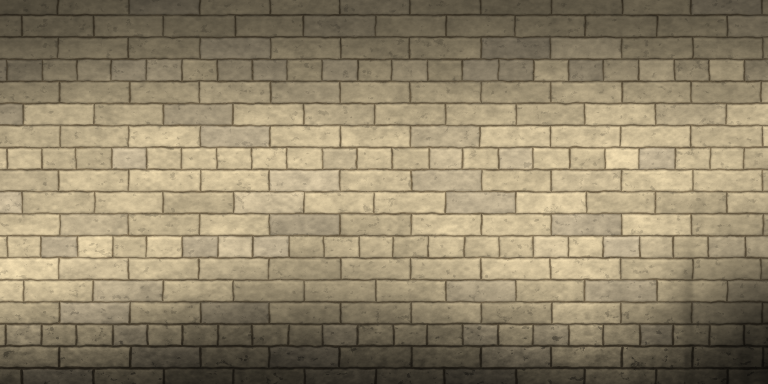
Give the GLSL for this texture, as a Shadertoy shader.

```glsl
// Old sandstone wall: three courses of long blocks, then one course of half blocks.
// Joints come from distances to jittered grid lines; value noise adds grain and stains,
// and a broad band of warm light fades to shade above and to soot below.

const float ROWS = 17.4;            // courses over the canvas height
const float ROW_SHIFT = 0.32;       // hidden part of the top course
const float BLOCK_LENGTH = 0.1831;  // long block, in canvas heights
const float JOINT_HALF = 0.0014;    // half width of a mortar joint
const float JOINT_SOFT = 0.0026;    // worn edge beside the joint
const float JOINT_JITTER = 0.035;   // sideways scatter of the upright joints
const float LINE_WOBBLE = 0.0050;   // unevenness of the block edges
const float BLOCK_VARIATION = 0.14; // brightness range between blocks
const float GRAIN = 0.24;           // strength of the fine surface noise
const vec3 STONE = vec3(1.0, 0.915, 0.735);
const vec3 GREY_STONE = vec3(0.93, 0.855, 0.71);
const vec3 MORTAR = vec3(0.55, 0.475, 0.35);

float hash(vec2 p) {
    return fract(sin(dot(p, vec2(127.1, 311.7))) * 43758.5453);
}

float noise(vec2 p) {
    vec2 i = floor(p), f = fract(p);
    f = f * f * (3.0 - 2.0 * f);
    return mix(mix(hash(i), hash(i + vec2(1, 0)), f.x),
               mix(hash(i + vec2(0, 1)), hash(i + vec2(1, 1)), f.x), f.y);
}

// Octaves are turned so that the lattice does not show
float fbm(vec2 p) {
    float sum = 0.0, weight = 0.5;
    for (int i = 0; i < 4; i++) {
        sum += weight * noise(p);
        p = mat2(1.6, 1.2, -1.2, 1.6) * p + 17.3;
        weight *= 0.5;
    }
    return sum / 0.9375;
}

// Soft spot of light or shade
float spot(vec2 p, vec2 center, vec2 size) {
    vec2 d = (p - center) / size;
    return exp(-dot(d, d));
}

// Block under p (y runs down): xy = its id, z = distance to the nearest joint,
// w = distance below its upper edge
vec4 blockAt(vec2 p) {
    float course = p.y * ROWS + ROW_SHIFT;
    float row = floor(course);
    float kind = mod(row, 4.0);
    bool halves = kind == 3.0;
    float len = halves ? 0.5 * BLOCK_LENGTH : BLOCK_LENGTH;
    float shift = halves ? 0.18 : (kind == 1.0 ? 0.33 : 0.84);

    float along = p.x / len - shift;
    float joint = floor(along + 0.5);
    float jointX = joint + (hash(vec2(joint, row + 40.0)) - 0.5) * JOINT_JITTER * BLOCK_LENGTH / len;
    float column = along < jointX ? joint - 1.0 : joint;

    float below = fract(course) / ROWS;
    float toRow = min(below, 1.0 / ROWS - below);
    return vec4(column, row, min(abs(along - jointX) * len, toRow), below);
}

// Brightness over the wall, y runs down
float lightAt(vec2 p) {
    float light = mix(0.37, 0.80, smoothstep(-0.02, 0.43, p.y));
    float cloud = fbm(p * vec2(3.0, 5.0) + 4.0) - 0.5;
    float sootStart = 0.63 + 0.07 * spot(p, vec2(0.1, 0.7), vec2(0.35, 0.5))
                    + 0.08 * spot(p, vec2(1.5, 0.7), vec2(0.25, 0.5));
    float soot = smoothstep(sootStart, sootStart + 0.38, p.y + 0.12 * cloud);
    light *= mix(1.0, 0.24, soot);
    light *= 1.0 - 0.14 * spot(p, vec2(0.88, 0.68), vec2(0.30, 0.13));
    light *= 1.0 - 0.42 * spot(p, vec2(2.02, 0.82), vec2(0.26, 0.26));
    light *= 1.0 - 0.12 * spot(p, vec2(0.0, 0.08), vec2(0.35, 0.22));
    light *= 1.0 + 0.07 * spot(p, vec2(0.05, 0.66), vec2(0.30, 0.12));
    return light * (1.0 + 0.16 * cloud);
}

void mainImage(out vec4 fragColor, in vec2 fragCoord) {
    float pixel = 1.0 / iResolution.y;
    vec2 p = vec2(fragCoord.x, iResolution.y - fragCoord.y) * pixel;

    // Blocks with slightly uneven edges
    vec2 wobble = vec2(fbm(p * 40.0), fbm(p * 40.0 + 31.0)) - 0.5;
    vec4 block = blockAt(p + LINE_WOBBLE * wobble);
    vec2 id = block.xy;
    float wear = smoothstep(0.76, 0.95, p.y);

    // Stone colour: each block has its own tone, some are greyer
    float tone = hash(id + 3.7);
    vec3 color = mix(STONE, GREY_STONE, smoothstep(0.60, 1.0, hash(id + 11.3)));
    color *= 1.0 + BLOCK_VARIATION * (tone - 0.5);

    // Grain, pits and blotches
    float grain = fbm(p * vec2(70.0, 100.0) + id * 5.0) - 0.5;
    float blotch = fbm(p * vec2(18.0, 28.0) + id * 3.0) - 0.5;
    color *= 1.0 + GRAIN * (1.0 + wear) * grain + 0.18 * blotch;
    float pits = smoothstep(0.66, 0.82, fbm(p * vec2(60.0, 75.0) + 9.0));
    color *= 1.0 - (0.14 + 0.2 * wear) * pits;

    // Pale upper rim and worn border
    color *= 1.0 + 0.06 * smoothstep(0.003, 0.006, block.w) * smoothstep(0.013, 0.006, block.w);
    color *= mix(0.90, 1.0, smoothstep(JOINT_HALF, 0.008, block.z));

    // Mortar, uneven, wider and darker where the wall is sooty
    float patchy = noise(p * 24.0 + 5.0);
    float width = JOINT_HALF * (0.7 + 0.6 * patchy + 0.6 * wear);
    float soft = max(JOINT_SOFT, pixel);
    float mortar = 1.0 - smoothstep(width - 0.5 * soft, width + soft, block.z);
    vec3 mortarColor = MORTAR * (1.0 + 0.5 * grain - 0.25 * wear);
    color = mix(color, mortarColor, (0.72 + 0.25 * patchy) * mortar);

    // Upright damp streaks at the lower right
    float streak = smoothstep(0.50, 0.90, noise(p * vec2(34.0, 4.0)));
    color *= 1.0 - 0.16 * streak * smoothstep(1.5, 1.85, p.x) * smoothstep(0.45, 0.7, p.y);

    fragColor = vec4(clamp(color * lightAt(p), 0.0, 1.0), 1.0);
}
```
